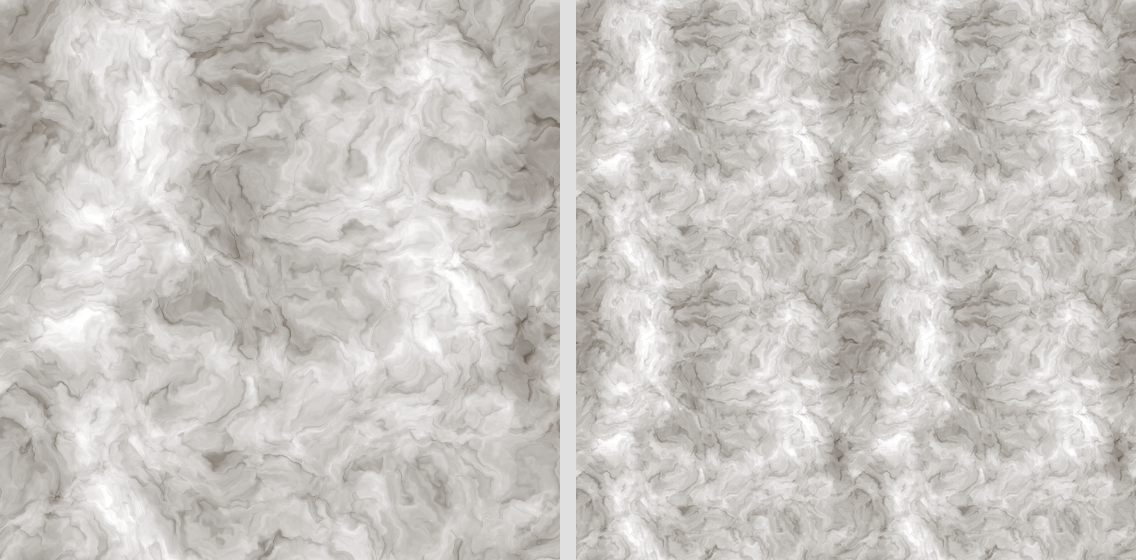
Left: one tile. Right: repeated 2 by 2.
This texture is drawn by a Shadertoy shader. Its source:

```glsl
// Pale veined marble: soft warm-grey clouds, crumpled wisps and short creases.
// Wrapping gradient noise is folded by two domain warps, then layered as
// clouds, broken ridges and one-sided creases, and tinted by its tone.

const float TAU = 6.2831853;

// Integer hash of a lattice cell, from 0 to 1
float hash(vec2 cell, float seed) {
    uvec2 c = uvec2(cell);
    uint h = c.x * 1597334673u ^ c.y * 3812015801u ^ uint(seed) * 2798796415u;
    h = (h ^ (h >> 16)) * 2246822519u;
    h = (h ^ (h >> 13)) * 3266489917u;
    return float((h ^ (h >> 16)) >> 8) / 16777216.0;
}

// Slope contribution of one lattice corner
float corner(vec2 cell, vec2 offset, float period, float seed) {
    float angle = TAU * hash(mod(cell, period), seed);
    return dot(vec2(cos(angle), sin(angle)), offset);
}

// Gradient noise that wraps over the unit square
float noise(vec2 p, float period, float seed) {
    vec2 x = p * period + seed * vec2(0.37, 0.71);
    vec2 i = floor(x), f = x - i;
    vec2 u = f * f * f * (f * (f * 6.0 - 15.0) + 10.0);
    vec2 e = vec2(1.0, 0.0);
    float low = mix(corner(i, f, period, seed),
                    corner(i + e.xy, f - e.xy, period, seed), u.x);
    float high = mix(corner(i + e.yx, f - e.yx, period, seed),
                     corner(i + e.xx, f - e.xx, period, seed), u.x);
    return mix(low, high, u.y);
}

// Signed sum of octaves
float fbm(vec2 p, float period, int octaves, float gain, float seed) {
    float sum = 0.0, amp = 1.0;
    for (int k = 0; k < octaves; k++) {
        sum += amp * noise(p, period, seed + float(k));
        period *= 2.0;
        amp *= gain;
    }
    return sum;
}

// Sum of folded octaves whose dark valleys blur away in patches
float brokenRidges(vec2 p, float period, int octaves, float gain, float seed) {
    float sum = 0.0, amp = 1.0;
    for (int k = 0; k < octaves; k++) {
        float n = noise(p, period, seed + float(k));
        float patches = noise(p, period, seed + 20.0 + float(k));
        float blur = 0.25 * smoothstep(-0.15, 0.2, patches);
        sum += amp * (sqrt(n * n + blur * blur) - 0.6 * blur);
        period *= 2.0;
        amp *= gain;
    }
    return sum;
}

// Displace the plane by a wrapping vector field
vec2 warp(vec2 p, float period, int octaves, float amount, float seed) {
    return p + amount * vec2(fbm(p, period, octaves, 0.55, seed),
                             fbm(p, period, octaves, 0.55, seed + 10.0));
}

// Short crease that is crisp on one side and fades out on the other
float crease(vec2 p, float period, float seed) {
    float d = noise(p, period, seed) / period;
    float line = d > 0.0 ? exp(-d / 0.007) : exp(d / 0.0016);
    return line * smoothstep(0.0, 0.3, noise(p, period, seed + 5.0));
}

// Warm grey whose tint fades towards white
vec3 stoneColour(float tone) {
    vec3 warmth = vec3(0.05, -0.01, -0.08);
    return vec3(tone) + warmth * (1.0 - tone);
}

void mainImage(out vec4 fragColor, in vec2 fragCoord) {
    vec2 uv = fragCoord / iResolution.xy;

    // Folded coordinates
    vec2 broad = warp(uv, 3.0, 6, 0.09, 1.0);
    vec2 fine = warp(broad, 9.0, 4, 0.03, 31.0);

    // Clouds and wisps
    float clouds = fbm(broad, 4.0, 6, 0.5, 53.0);
    float wisps = brokenRidges(fine, 8.0, 5, 0.7, 71.0) - 0.47;
    float tone = 0.802 + 0.27 * clouds + 0.25 * wisps;

    // Fine creases, stronger where the stone is darker
    float creases = 0.0;
    for (int k = 0; k < 3; k++) {
        float layer = float(k);
        creases += crease(fine, 9.0 + 10.0 * layer, 120.0 + 17.0 * layer);
    }
    tone -= creases * mix(0.15, 0.09, smoothstep(0.65, 0.90, tone));

    fragColor = vec4(clamp(stoneColour(tone), 0.0, 1.0), 1.0);
}
```
